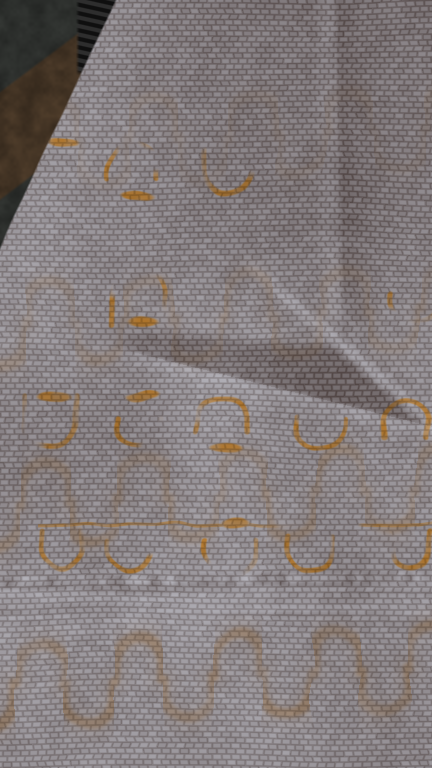
This texture is drawn by a WebGL 1 fragment shader. Its source:

```glsl
precision highp float;
uniform vec2 u_resolution;

#define THREAD vec2(0.0118, 0.0073)
#define WEAVE_CONTRAST 0.42
#define SHADE_COLOR vec3(0.375, 0.335, 0.335)
#define LIGHT_COLOR vec3(0.655, 0.645, 0.67)
#define STAIN_COLOR vec3(0.52, 0.40, 0.28)
#define INK_COLOR vec3(0.64, 0.41, 0.11)
#define BEND_RADIUS 0.032
#define BEND_LEG 0.021
#define ROW_STEP 0.234
#define INK_WIDTH 0.0032

float hash(vec2 p) {
  vec3 q = fract(vec3(p.xyx) * 0.1031);
  q += dot(q, q.yzx + 33.33);
  return fract((q.x + q.y) * q.z);
}

float noise(vec2 p) {
  vec2 i = floor(p), f = fract(p);
  f = f * f * (3.0 - 2.0 * f);
  return mix(mix(hash(i), hash(i + vec2(1, 0)), f.x),
             mix(hash(i + vec2(0, 1)), hash(i + vec2(1, 1)), f.x), f.y);
}

float fbm(vec2 p) {
  return 0.55 * noise(p) + 0.3 * noise(p * 2.1 + 7.0) + 0.15 * noise(p * 4.3 + 19.0);
}

float segment(vec2 p, vec2 a, vec2 b) {
  vec2 d = b - a;
  return length(p - a - d * clamp(dot(p - a, d) / dot(d, d), 0.0, 1.0));
}

// Distance to a U: half circle below, straight legs above
float bend(vec2 p, float r, float leg) {
  if (p.y < 0.0) return abs(length(p) - r);
  return length(vec2(abs(p.x) - r, max(p.y - leg, 0.0)));
}

// Distance to a winding line made of alternating bends
float meander(vec2 p) {
  float k = floor(p.x / (2.0 * BEND_RADIUS));
  float x = p.x - (2.0 * k + 1.0) * BEND_RADIUS;
  float side = mod(k, 2.0) < 0.5 ? -1.0 : 1.0;
  return bend(vec2(x, p.y * side + BEND_LEG), BEND_RADIUS, BEND_LEG);
}

// Brick-like plain weave, centred on zero
float weave(vec2 p) {
  vec2 u = (p + 0.008 * vec2(noise(p * 9.0), noise(p * 7.0 + 5.0))) / THREAD;
  u.x += 0.5 * mod(floor(u.y), 2.0) + 0.2 * noise(u * vec2(0.2, 1.0));
  vec2 f = abs(fract(u) - 0.5);
  float dash = (1.0 - smoothstep(0.2, 0.5, f.y)) * (1.0 - smoothstep(0.28, 0.5, f.x));
  return dash - 0.55 + 0.45 * (hash(floor(u)) - 0.5);
}

// Broad light, folds, creases and the seam
float shading(vec2 p) {
  float tone = 0.60 + 0.42 * (fbm(p * vec2(7.0, 5.0) + 3.0) - 0.5);
  tone -= 0.24 * smoothstep(0.52, 0.78, p.y) * smoothstep(0.06, 0.3, p.x);
  tone -= 0.12 * smoothstep(0.35, 0.56, p.x) * smoothstep(0.3, 0.0, p.y);

  float top = 0.575 - 0.09 * (p.x - 0.16) - 0.75 * max(p.x - 0.44, 0.0);
  float bottom = 0.545 - 0.25 * (p.x - 0.16);
  float along = smoothstep(0.11, 0.24, p.x);
  float fold = smoothstep(-0.004, 0.005, p.y - bottom) * smoothstep(-0.008, 0.016, top - p.y);
  tone -= 0.42 * fold * along;
  tone += 0.16 * along * smoothstep(0.035, 0.0, bottom - p.y) * step(p.y, bottom);

  float ridge = min(segment(p, vec2(0.33, 0.65), vec2(0.45, 0.545)),
                    segment(p, vec2(0.45, 0.545), vec2(0.57, 0.44)));
  tone += 0.26 * smoothstep(0.016, 0.0, ridge);
  float crease = p.x - 0.443 + 0.02 * (p.y - 0.6);
  float upper = smoothstep(0.54, 0.62, p.y);
  tone += upper * (0.14 * smoothstep(0.022, 0.0, abs(crease + 0.012))
        - 0.16 * smoothstep(0.0, 0.006, crease) * smoothstep(0.07, 0.0, crease));

  float seam = p.y - 0.242 - 0.012 * p.x;
  float stitch = noise(vec2(p.x * 90.0, 4.0)) - 0.5;
  tone += 0.5 * stitch * smoothstep(0.010, 0.004, abs(seam));
  float wrinkle = noise(vec2(p.x * 5.0, seam * 150.0)) - 0.5;
  return tone + 0.35 * wrinkle * smoothstep(0.045, 0.015, abs(seam + 0.03));
}

// Faint rows of wide meandering stains
float stains(vec2 p) {
  float amount = 0.0;
  for (int i = 0; i < 4; i++) {
    float row = float(i);
    vec2 q = p - vec2(0.022 + 0.006 * row, 0.108 + ROW_STEP * row + 0.04 * p.x);
    q += 0.009 * (vec2(noise(p * 22.0), noise(p * 22.0 + 9.0)) - 0.5);
    float d = meander(q);
    float line = smoothstep(0.012, 0.002, d) + 0.3 * smoothstep(0.035, 0.0, d);
    float patchy = 0.45 + 0.6 * noise(p * 25.0 + row);
    amount = max(amount, line * patchy * (0.62 - 0.14 * row));
  }
  return amount;
}

// Strong broken strokes: hooks, arches, smears and a thin dashed line
float ink(vec2 p) {
  float amount = 0.0;
  vec2 w = p + 0.007 * (vec2(noise(p * 35.0), noise(p * 35.0 + 4.0)) - 0.5);
  for (int i = 0; i < 20; i++) {
    float row = floor(float(i) / 5.0), col = mod(float(i), 5.0);
    vec2 id = vec2(col + 3.0, row + 11.0);
    float shown = step(0.1 + 0.16 * row, hash(id));
    vec2 q = w - vec2(0.065 + 0.115 * col + 0.035 * (hash(id + 20.0) - 0.5), 0.285 + 0.165 * row);
    q.y *= hash(id + 40.0) < 0.4 ? -1.0 : 1.0;
    float d = bend(q, 0.024 + 0.012 * hash(id + 60.0), 0.045 * hash(id + 80.0));
    float worn = smoothstep(0.25, 0.5, noise(p * 24.0 + id));
    float stroke = smoothstep(INK_WIDTH + 0.0015, INK_WIDTH - 0.0015, d) * worn;
    float smear = length((q - vec2(0.006, 0.034)) / vec2(0.022, 0.007));
    smear = smoothstep(1.1, 0.7, smear) * step(0.55, hash(id + 100.0));
    amount = max(amount, shown * max(stroke, smear));
  }
  float dashes = smoothstep(0.4, 0.55, noise(vec2(p.x * 16.0, 2.0)));
  float thin = smoothstep(0.003, 0.001, abs(w.y - 0.318)) * dashes * step(0.05, p.x);
  return max(amount, 0.7 * thin) * (0.55 + 0.45 * noise(p * 110.0));
}

// Dark ground with a cardboard band and a wire coil
vec3 backdrop(vec2 p) {
  float board = smoothstep(-0.003, 0.003, 0.88 + 0.75 * p.x - p.y)
              * smoothstep(-0.003, 0.003, p.y - 0.74 - 0.75 * p.x);
  vec3 color = mix(vec3(0.17, 0.18, 0.17), vec3(0.26, 0.20, 0.14), board);
  color *= 0.75 + 0.5 * fbm(p * 60.0);
  float coil = smoothstep(0.098, 0.104, p.x) * smoothstep(0.9, 0.91, p.y);
  float wire = smoothstep(0.15, 0.35, abs(fract(p.y * 90.0 + p.x * 20.0) - 0.5));
  return mix(color, vec3(0.06 + 0.12 * wire), coil);
}

void main() {
  vec2 p = gl_FragCoord.xy / u_resolution.y;
  float tone = shading(p) + WEAVE_CONTRAST * weave(p);
  vec3 cloth = mix(SHADE_COLOR, LIGHT_COLOR, clamp(tone, -0.25, 1.2));
  float light = 0.75 + 0.4 * tone;
  cloth = mix(cloth, STAIN_COLOR * light, 0.75 * stains(p));
  cloth = mix(cloth, INK_COLOR * light, 0.9 * ink(p));
  float edge = p.x - 0.15 * (p.y - 0.675) / 0.325 - 0.006 * (noise(p * 14.0) - 0.5);
  gl_FragColor = vec4(mix(backdrop(p), cloth, smoothstep(-0.002, 0.002, edge)), 1.0);
}
```
